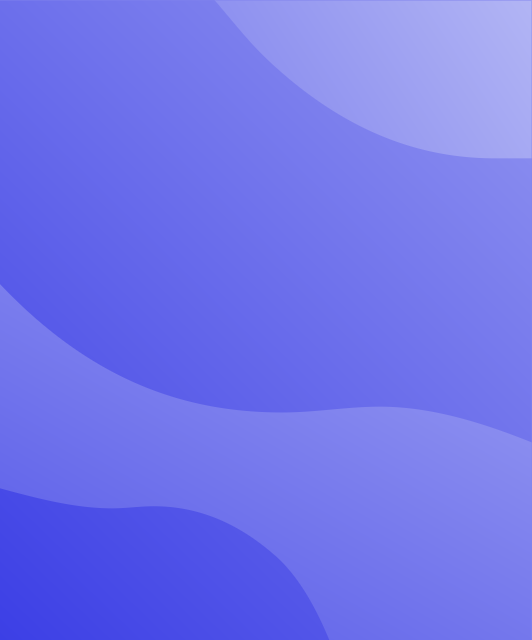
Write a WebGL 1 fragment shader that draws this background.

```glsl
precision highp float;
// Layered indigo waves with diagonal gradients and a pale curved top corner.

uniform vec2 u_resolution;

// Cubic arc between two knots (x, height, slope), extended straight past its ends.
// Returns height and slope at x.
vec2 arc(float x, vec3 a, vec3 b) {
  float w = b.x - a.x;
  float t = (x - a.x) / w;
  float c = clamp(t, 0.0, 1.0);
  float k = 1.0 - c;
  float rise = b.y - a.y;
  float height = a.y + rise * c * c * (3.0 - 2.0 * c)
               + w * (a.z * c * k * k - b.z * c * c * k);
  float slope = 6.0 * rise / w * c * k
              + a.z * k * (1.0 - 3.0 * c) - b.z * c * (2.0 - 3.0 * c);
  return vec2(height + w * (t - c) * slope, slope);
}

vec2 cornerEdge(float x) {
  vec3 bend = vec3(0.5, 0.909, -0.79);
  if (x < bend.x) return arc(x, vec3(0.403, 1.0, -0.958), bend);
  return arc(x, bend, vec3(0.93, 0.7526, 0.0));
}

vec2 bandEdge(float x) {
  vec3 trough = vec3(0.531, 0.3555, 0.0);
  vec3 crest = vec3(0.714, 0.3646, 0.0);
  if (x < trough.x) return arc(x, vec3(0.0, 0.556, -0.875), trough);
  if (x < crest.x) return arc(x, trough, crest);
  return arc(x, crest, vec3(1.0, 0.3086, -0.333));
}

vec2 hillEdge(float x) {
  vec3 trough = vec3(0.211, 0.2057, 0.0);
  vec3 crest = vec3(0.289, 0.209, 0.0);
  vec3 shoulder = vec3(0.516, 0.1328, -0.725);
  if (x < trough.x) return arc(x, vec3(0.0, 0.237, -0.225), trough);
  if (x < crest.x) return arc(x, trough, crest);
  if (x < shoulder.x) return arc(x, crest, shoulder);
  return arc(x, shoulder, vec3(0.619, 0.0, -2.0));
}

// Smooth coverage of the area above an edge, one pixel wide across its normal.
float above(float y, vec2 edge) {
  float slope = edge.y * u_resolution.y / u_resolution.x;
  float d = (y - edge.x) * u_resolution.y / sqrt(1.0 + slope * slope);
  return clamp(0.5 + d, 0.0, 1.0);
}

// Indigo tint that pales as the level rises.
vec3 indigo(float level) {
  return vec3(level, level + 0.012, 0.87 + 0.125 * level);
}

void main() {
  vec2 uv = gl_FragCoord.xy / u_resolution;

  // Diagonal gradient of each layer, from back to front
  vec3 color = indigo(0.238 + dot(uv, vec2(0.152, 0.186)));
  vec3 corner = indigo(0.275 + dot(uv, vec2(0.235, 0.188)));
  vec3 band = indigo(0.331 + dot(uv, vec2(0.125, 0.267)));
  vec3 hill = indigo(0.235 + dot(uv, vec2(0.141, 0.176)));

  color = mix(color, corner, above(uv.y, cornerEdge(uv.x)));
  color = mix(band, color, above(uv.y, bandEdge(uv.x)));
  color = mix(hill, color, above(uv.y, hillEdge(uv.x)));

  // Hairline rim along the top and right sides
  vec2 rim = clamp((uv - 1.0 + 0.0014) * u_resolution + 0.5, 0.0, 1.0);
  color = mix(color, vec3(0.5, 0.51, 0.93), 0.5 * max(rim.x, rim.y));

  gl_FragColor = vec4(color, 1.0);
}
```
